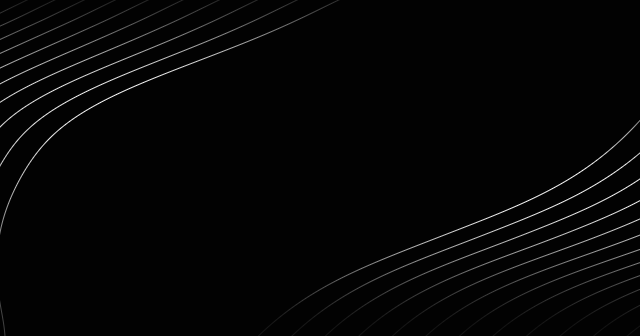
Write a WebGL 2 fragment shader that draws this background.

```glsl
#version 300 es
precision highp float;
// Two families of thin, fading silver curves sweeping across opposite corners of a black field.

uniform vec2 u_resolution;
out vec4 fragColor;

const float ASPECT = 1.92;
const float LINE_WIDTH = 0.0030;   // in canvas heights
const int UPPER_COUNT = 10;
const int LOWER_COUNT = 12;
const vec3 BACKGROUND = vec3(0.007);
const vec3 SILVER = vec3(0.98);

float bell(float x, float center, float width) {
    float t = (x - center) / width;
    return exp(-t * t);
}

// Antialiased coverage of the zero contour of a field.
float contour(float field, float halfWidth) {
    float slope = length(vec2(dFdx(field), dFdy(field)));
    float pixels = abs(field) / max(slope, 1e-6);
    return clamp(halfWidth + 0.5 - pixels, 0.0, 1.0);
}

// Upper family: horizontal position of the innermost curve at depth y.
float upperEdge(float y) {
    float sweep = 1.19 / (1.0 + exp((y - 0.1875) / 0.1125)) - 0.02;
    float belly = 0.03 * bell(y, 0.475, 0.175);
    float tips = 0.035 * (exp(-y / 0.05) + bell(y, 1.025, 0.15));
    return sweep + belly + tips;
}

float upperField(vec2 p, float n) {
    float offset = n * (0.1275 - 0.002625 * n);
    float squeeze = 1.0 - 0.36 * smoothstep(0.075, 0.575, p.y);
    return p.x - upperEdge(p.y) + offset * squeeze;
}

float upperLight(float y, float n) {
    float rise = smoothstep(-0.1, 0.275, y);
    float fall = 1.0 - 0.75 * smoothstep(0.275, 1.0, y);
    return rise * fall * (1.0 - 0.04 * n);
}

// Lower family: depth of the innermost curve at x, steepening at both ends.
float lowerEdge(float x) {
    float d = x - 1.325;
    return 0.7025 - 0.385 * d - 0.115 * sign(d) * pow(abs(d) / 0.595, 3.7);
}

float lowerField(vec2 p, float n) {
    float spacing = 0.1 * (1.0 + 0.175 * bell(p.y, 0.7, 0.1625));
    return p.y - lowerEdge(p.x - n * spacing);
}

float lowerLight(float y, float n) {
    float rise = mix(0.6, 1.0, smoothstep(0.35, 0.525, y));
    float fall = 1.0 - 0.92 * smoothstep(0.5875, 0.9875, y);
    return rise * fall * (1.0 - 0.015 * n);
}

void main() {
    // Canvas heights, with depth measured downward from the top edge.
    vec2 uv = gl_FragCoord.xy / u_resolution;
    vec2 p = vec2(uv.x * ASPECT, 1.0 - uv.y);
    float halfWidth = 0.5 * LINE_WIDTH * u_resolution.y;
    float light = 0.0;

    for (int i = 0; i < UPPER_COUNT; i++) {
        float n = float(i);
        light = max(light, contour(upperField(p, n), halfWidth) * upperLight(p.y, n));
    }
    for (int i = 0; i < LOWER_COUNT; i++) {
        float n = float(i);
        light = max(light, contour(lowerField(p, n), halfWidth) * lowerLight(p.y, n));
    }

    fragColor = vec4(mix(BACKGROUND, SILVER, light), 1.0);
}
```
